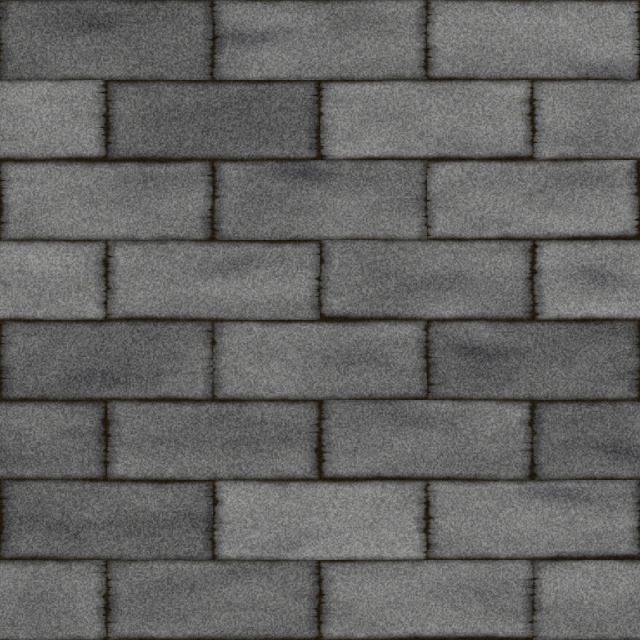
Write a WebGL 1 fragment shader that draws this texture.

```glsl
precision highp float;
// Weathered grey stone bricks in running bond: three across, eight courses up.
// Each brick is a slightly tilted box with wavy beds and ragged ends, shaded by
// its edge distance, then toned, smeared and grained with hashed noise.

uniform vec2 u_resolution;

const vec2 BRICKS = vec2(3.0, 8.0);          // repeats across and up
const vec3 JOINT_COLOR = vec3(0.125, 0.100, 0.058);
const vec3 STONE_TINT = vec3(1.0, 0.998, 0.994);
const float TONE_DARK = 0.365;
const float TONE_LIGHT = 0.495;
const vec2 INSET_MIN = vec2(-0.0030, -0.0021); // cell border to stone; ends, beds
const vec2 INSET_VARIATION = vec2(0.0050, 0.0052);
const float TILT = 0.034;                    // full range, radians
const float BED_WAVE = 0.0010;               // waviness of long edges
const float END_NOTCH = 0.0085;              // raggedness of short edges
const float EDGE_SOFT = 0.0048;
const float SHADE_WIDTH = 0.021;
const float SHADE_DEPTH = 0.34;
const float MOTTLE = 0.13;
const float SMEAR = 0.11;
const float GRAIN = 0.125;

float hash(vec2 p) {
  vec3 q = fract(p.xyx * vec3(0.1031, 0.1030, 0.0973));
  q += dot(q, q.yzx + 33.33);
  return fract((q.x + q.y) * q.z);
}

// Smoothly interpolated lattice noise, 0 to 1
float noise(vec2 p) {
  vec2 i = floor(p);
  vec2 f = fract(p);
  f = f * f * (3.0 - 2.0 * f);
  vec2 e = vec2(0.0, 1.0);
  return mix(mix(hash(i), hash(i + e.yx), f.x),
             mix(hash(i + e.xy), hash(i + e.yy), f.x), f.y);
}

// Long, gentle undulation of a bed edge
float bedWave(float x, float phase) {
  return BED_WAVE * (sin(x * 21.0 + phase) + 0.6 * sin(x * 57.0 + phase * 2.3)
                     + 0.3 * sin(x * 170.0 + phase * 3.7));
}

// Cusped notches of uneven depth along a brick end, 0 to about 1
float endNotch(float y, float phase) {
  float warped = y + 0.005 * sin(y * 95.0 + phase * 1.7);
  float cusps = 1.0 - abs(sin(warped * 190.0 + phase));
  float chips = 1.0 - abs(sin(warped * 283.0 + phase * 2.1));
  float depth = 0.6 + 0.4 * sin(y * 120.0 + phase * 4.3);
  return 0.75 * cusps * cusps * depth + 0.3 * chips * chips
         + 0.18 * sin(y * 62.0 + phase * 3.1);
}

// Polynomial smooth minimum, rounding the corners
float softMin(float a, float b, float k) {
  float h = max(k - abs(a - b), 0.0) / k;
  return min(a, b) - 0.25 * h * h * k;
}

void main() {
  vec2 uv = gl_FragCoord.xy / u_resolution;

  // Running bond cell; even courses shift by half a brick
  vec2 grid = uv * BRICKS;
  float course = floor(grid.y);
  grid.x += 0.5 * (1.0 - mod(course, 2.0));
  vec2 id = vec2(mod(floor(grid.x), BRICKS.x), course);
  vec2 seed = id * vec2(17.0, 29.0) + 5.0;
  vec2 local = (fract(grid) - 0.5) / BRICKS;
  vec2 halfSize = 0.5 / BRICKS;

  // Distances to the four uneven edges, positive inside the stone
  float tilt = (hash(seed + 1.0) - 0.5) * TILT;
  vec2 q = local + tilt * vec2(-local.y, local.x);
  vec2 insetLow = INSET_MIN + INSET_VARIATION * vec2(hash(seed + 2.0), hash(seed + 3.0));
  vec2 insetHigh = INSET_MIN + INSET_VARIATION * vec2(hash(seed + 4.0), hash(seed + 6.0));
  float phase = 6.283 * hash(seed + 7.0);
  vec2 low = halfSize + q - insetLow;
  vec2 high = halfSize - q - insetHigh;
  low -= vec2(END_NOTCH * endNotch(q.y, phase), bedWave(q.x, phase + 1.0));
  high -= vec2(END_NOTCH * endNotch(q.y, phase + 2.6), bedWave(q.x, phase + 4.0));
  float endDist = min(low.x, high.x);
  float bedDist = min(low.y, high.y);
  float edge = softMin(endDist, bedDist, 0.007);

  // Stone coverage and the wider grime shading beside the joints
  float stone = smoothstep(-0.0024, EDGE_SOFT, edge);
  float shadeDist = softMin(endDist, bedDist * 1.8, 0.012);
  shadeDist += 0.008 * (noise(local * vec2(50.0, 70.0) + seed) - 0.5);
  float shade = 1.0 - SHADE_DEPTH * (1.0 - smoothstep(0.0, SHADE_WIDTH, shadeDist));

  // Per-brick tone, horizontal mottling and one dark smear
  float tone = mix(TONE_DARK, TONE_LIGHT, hash(seed + 8.0));
  float mottle = 0.7 * noise(local * vec2(9.0, 26.0) + seed * 1.3)
               + 0.3 * noise(local * vec2(22.0, 65.0) + seed * 2.1) - 0.5;
  vec2 smearCenter = (vec2(hash(seed + 9.0), hash(seed + 10.0)) - 0.5) * vec2(0.22, 0.08);
  vec2 s = (local - smearCenter) / vec2(0.058, 0.016);
  s.y += 0.6 * sin(local.x * 24.0 + phase);
  float smear = exp(-dot(s, s)) * (0.3 + 0.7 * hash(seed + 11.0));
  tone += MOTTLE * mottle - SMEAR * smear;

  // Fine stone grain, fading in the joints
  float grain = noise(uv * 370.0) + noise(uv * 512.0 + 91.0) - 1.0;
  vec3 stoneColor = STONE_TINT * (tone + GRAIN * grain) * shade;
  stoneColor += vec3(-0.003, -0.002, 0.008) * smear;
  vec3 jointColor = JOINT_COLOR * (1.0 + 0.5 * grain);

  gl_FragColor = vec4(mix(jointColor, stoneColor, stone), 1.0);
}
```
